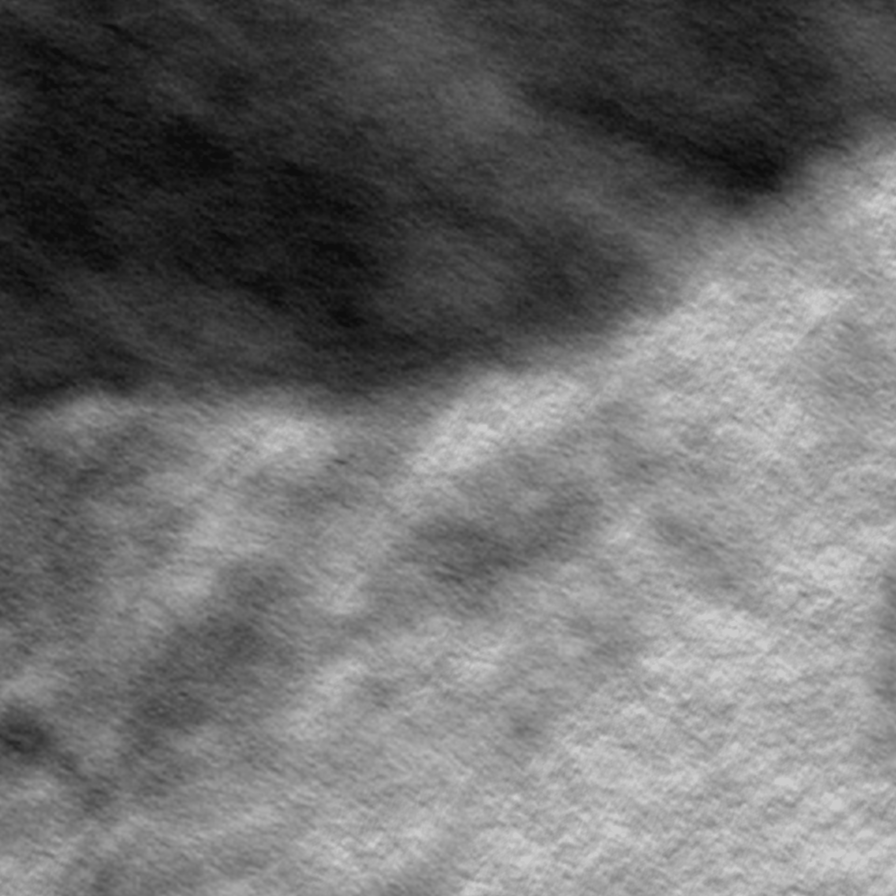
Give the GLSL for this texture, as a Shadertoy shader.

```glsl
// Weathered grey rock: a shadowed upper slope above a lit lower face.
// Stretched, rotated value noise gives the broad streaks, and the slope
// of a finer height field gives the embossed grain and small pits.

float hash(vec2 cell) {
    vec3 q = fract(vec3(cell.xyx) * vec3(0.1031, 0.1030, 0.0973));
    q += dot(q, q.yzx + 33.33);
    return fract((q.x + q.y) * q.z);
}

float noise(vec2 p) {
    vec2 i = floor(p), f = fract(p);
    f = f * f * f * (f * (f * 6.0 - 15.0) + 10.0);
    return mix(mix(hash(i), hash(i + vec2(1, 0)), f.x),
               mix(hash(i + vec2(0, 1)), hash(i + vec2(1, 1)), f.x), f.y);
}

vec2 turn(vec2 p, float angle) {
    float c = cos(angle), s = sin(angle);
    return vec2(c * p.x + s * p.y, c * p.y - s * p.x);
}

// Layered noise centred on zero
float fbm(vec2 p, int octaves) {
    float sum = 0.0, gain = 0.5;
    for (int i = 0; i < octaves; i++) {
        sum += gain * (noise(p) - 0.5);
        p = turn(p, 0.6) * 2.03 + 17.3;
        gain *= 0.5;
    }
    return sum;
}

// Noise drawn out along one direction
float streaks(vec2 p, float angle, vec2 frequency) {
    return fbm(turn(p, angle) * frequency + 40.0, 5);
}

// Soft light around a line from a to b
float glow(vec2 p, vec2 a, vec2 b, float width) {
    vec2 ab = b - a;
    float t = clamp(dot(p - a, ab) / dot(ab, ab), 0.0, 1.0);
    vec2 d = (p - a - ab * t) / width;
    return exp(-dot(d, d));
}

// Fine surface height: slanted ripples over rounder lumps
float height(vec2 p) {
    float ripples = noise(turn(p, -0.6) * vec2(75.0, 150.0) + 90.0);
    float threads = noise(turn(p, -0.3) * vec2(120.0, 200.0) + 30.0);
    return 0.5 * ripples + 0.35 * threads + 1.5 * fbm(p * 42.0, 3);
}

void mainImage(out vec4 fragColor, in vec2 fragCoord) {
    vec2 uv = fragCoord / iResolution.xy;
    vec2 warp = vec2(fbm(uv * 5.0 + 3.0, 4), fbm(uv * 5.0 + 61.0, 4));
    vec2 p = uv + 0.06 * warp;
    vec2 grain = uv + 0.015 * warp;

    // Shadowed slope with streaks falling to the right
    float shadow = 0.165 + 0.065 * smoothstep(0.1, 0.7, uv.x);
    shadow += 0.42 * streaks(p, -0.45, vec2(3.5, 9.0));
    shadow += 0.13 * glow(p, vec2(0.46, 0.95), vec2(0.56, 0.90), 0.06);
    shadow += 0.14 * glow(p, vec2(0.74, 0.72), vec2(0.92, 0.80), 0.035);
    shadow += 0.08 * glow(p, vec2(0.44, 0.67), vec2(0.54, 0.67), 0.03);
    shadow -= 0.08 * glow(p, vec2(0.05, 0.89), vec2(0.40, 0.75), 0.04);
    shadow -= 0.08 * glow(p, vec2(0.60, 0.88), vec2(0.84, 0.82), 0.04);
    shadow = max(shadow, 0.09);

    // Lit face with rising streaks at left and falling ones at right
    float rising = streaks(p, 0.68, vec2(3.6, 10.0));
    float falling = streaks(p, -0.95, vec2(4.5, 11.0));
    float lit = 0.475 + 0.075 * smoothstep(0.2, 1.0, uv.x);
    lit += 0.15 * smoothstep(0.6, 1.4, uv.x + 0.7 * (1.0 - uv.y));
    lit += 0.56 * mix(rising, falling, 0.75 * smoothstep(0.45, 0.85, uv.x));

    // Bright ridges and dim hollows
    lit += 0.18 * glow(p, vec2(0.38, 0.33), vec2(0.59, 0.56), 0.035);
    lit += 0.14 * glow(p, vec2(0.81, 0.57), vec2(0.91, 0.68), 0.035);
    lit += 0.10 * glow(p, vec2(0.95, 0.08), vec2(0.95, 0.36), 0.045);
    lit += 0.13 * glow(p, vec2(0.06, 0.22), vec2(0.30, 0.40), 0.04);
    lit += 0.10 * glow(p, vec2(0.22, 0.17), vec2(0.38, 0.25), 0.035);
    lit -= 0.13 * glow(p, vec2(0.52, 0.35), vec2(0.64, 0.43), 0.05);
    lit -= 0.13 * glow(p, vec2(0.0, 0.20), vec2(0.10, 0.13), 0.025);
    lit -= 0.10 * glow(p, vec2(0.70, 0.48), vec2(0.84, 0.28), 0.03);
    lit -= 0.18 * glow(p, vec2(0.99, 0.24), vec2(0.99, 0.34), 0.022);
    lit = min(lit, 0.68 + 0.35 * (lit - 0.68));

    // Shadow boundary: level at left, climbing and softer at right
    float edge = 0.52 + 0.05 * smoothstep(0.0, 0.12, uv.x)
               + 0.32 * smoothstep(0.45, 1.15, uv.x);
    float softness = mix(0.025, 0.055, smoothstep(0.1, 0.6, uv.x));
    float shade = smoothstep(-softness, softness, uv.y - edge + 0.09 * warp.y);
    float tone = mix(lit, shadow, shade);

    // Crumbled patches between the broad streaks and the grain
    float crumble = fbm(turn(grain, -0.4) * vec2(17.0, 30.0) + 7.0, 4);
    tone += mix(0.22, 0.13, shade) * crumble;

    // Embossed grain, with small pits on the brightest rock
    vec2 toLight = vec2(0.0004, 0.0035);
    float slope = height(grain) - height(grain + toLight);
    tone += slope * mix(0.15, 0.10, shade);
    float rough = smoothstep(0.54, 0.70, lit) * (1.0 - shade);
    vec2 q = turn(grain, 0.9) * vec2(42.0, 58.0);
    float pits = fbm(q, 4) - fbm(q + vec2(0.18, 0.22), 4);
    tone += 0.34 * rough * pits;
    tone += 0.05 * (noise(uv * 240.0) - 0.5);

    fragColor = vec4(vec3(clamp(tone, 0.05, 0.80)), 1.0);
}
```
